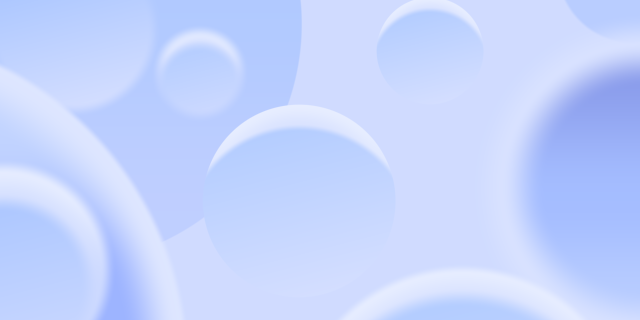
Give the GLSL for this background, as a Shadertoy shader.

```glsl
// Soft periwinkle backdrop of overlapping glassy discs with lit upper rims.

#define BASE   vec3(0.815, 0.860, 1.000)
#define RIM    vec3(0.905, 0.930, 1.000)
#define PALE   vec3(0.830, 0.870, 1.000)
#define SKY    vec3(0.690, 0.795, 1.000)
#define MIST   vec3(0.750, 0.810, 1.000)
#define DEEP   vec3(0.615, 0.705, 1.000)
#define DUSK   vec3(0.540, 0.610, 0.920)
#define TILT   vec2(-0.25, 0.97)

// Signed distance to a circle
float circle(vec2 p, vec2 center, float radius) {
    return length(p - center) - radius;
}

// Coverage of a shape whose edge fades over +-blur, never under a pixel
float cover(float dist, float blur) {
    float w = max(blur, 0.75 / iResolution.y);
    return smoothstep(w, -w, dist);
}

// Disc with a bright upper crescent; the face is a circle moved down by
// drop and enlarged by grow, shaded from top to low along TILT
void orb(inout vec3 color, vec2 p, vec2 center, float radius, float blur,
         float drop, float grow, float soft, vec3 top, vec3 low) {
    vec2 q = p - center;
    float dist = length(q) - radius;
    float thickness = max(drop - grow, 0.01);

    float lift = smoothstep(-0.2, 0.8, q.y / radius);
    float depth = smoothstep(0.0, thickness, -dist);
    vec3 rim = mix(low, RIM, lift * (1.0 - 0.7 * depth));

    float height = clamp(0.5 + 0.5 * dot(q, TILT) / radius, 0.0, 1.0);
    vec3 face = mix(low, top, height);
    float inside = cover(circle(q, vec2(0.0, -drop), radius + grow), soft);
    color = mix(color, mix(rim, face, inside), cover(dist, blur));
}

// Large ring segment: pale edge sinking into a deeper hollow
void hollow(inout vec3 color, vec2 p) {
    float dist = circle(p, vec2(-0.466, -0.146), 1.05);
    vec3 floorColor = mix(DEEP, vec3(0.76, 0.83, 1.0), smoothstep(0.15, 0.6, p.y));
    vec3 edge = mix(PALE, RIM, 0.5);
    vec3 body = mix(edge, floorColor, smoothstep(0.02, 0.19, -dist));
    color = mix(color, body, cover(dist, 0.012));
}

// Out-of-focus dark sphere wrapped in a pale halo
void blurredSphere(inout vec3 color, vec2 p) {
    float dist = circle(p, vec2(2.018, 0.414), 0.385);
    color = mix(color, mix(PALE, RIM, 0.25), smoothstep(0.16, 0.05, dist));
    vec3 body = mix(vec3(0.72, 0.80, 1.0), vec3(0.645, 0.74, 1.0),
                    smoothstep(0.05, 0.38, p.y));
    body = mix(body, DUSK, smoothstep(0.38, 0.8, p.y));
    color = mix(color, body, smoothstep(0.07, -0.07, dist));
}

void mainImage(out vec4 fragColor, in vec2 fragCoord) {
    // Height is one unit; x is scaled so the width is always two
    vec2 p = fragCoord / iResolution.xy * vec2(2.0, 1.0);
    vec3 color = BASE;

    // Flat disc at the back
    vec3 backTone = mix(MIST, vec3(0.695, 0.79, 1.0), smoothstep(0.3, 1.0, p.y));
    color = mix(color, backTone, cover(circle(p, vec2(0.193, 0.925), 0.75), 0.003));

    // Soft discs, upper left
    orb(color, p, vec2(0.229, 0.909), 0.253, 0.022, 0.0, 0.05, 0.01,
        vec3(0.64, 0.76, 1.0), PALE);
    orb(color, p, vec2(0.625, 0.771), 0.132, 0.022, 0.038, -0.008, 0.02,
        SKY, vec3(0.80, 0.85, 1.0));

    // Ring and disc, lower left
    hollow(color, p);
    orb(color, p, vec2(0.013, 0.154), 0.326, 0.025, 0.054, -0.06, 0.03,
        vec3(0.65, 0.765, 1.0), vec3(0.80, 0.85, 1.0));

    // Sharp glass discs
    orb(color, p, vec2(0.935, 0.372), 0.301, 0.0, 0.138, 0.066, 0.012, SKY, PALE);
    orb(color, p, vec2(1.344, 0.841), 0.167, 0.0, 0.057, 0.018, 0.01, SKY, PALE);

    // Corner disc and sphere, right
    vec3 cornerTone = mix(MIST, SKY, 0.4);
    color = mix(color, cornerTone, cover(circle(p, vec2(1.98, 1.104), 0.238), 0.006));
    blurredSphere(color, p);

    // Rising disc at the bottom
    orb(color, p, vec2(1.445, -0.37), 0.53, 0.016, 0.05, -0.04, 0.03,
        SKY, PALE);

    fragColor = vec4(color, 1.0);
}
```
